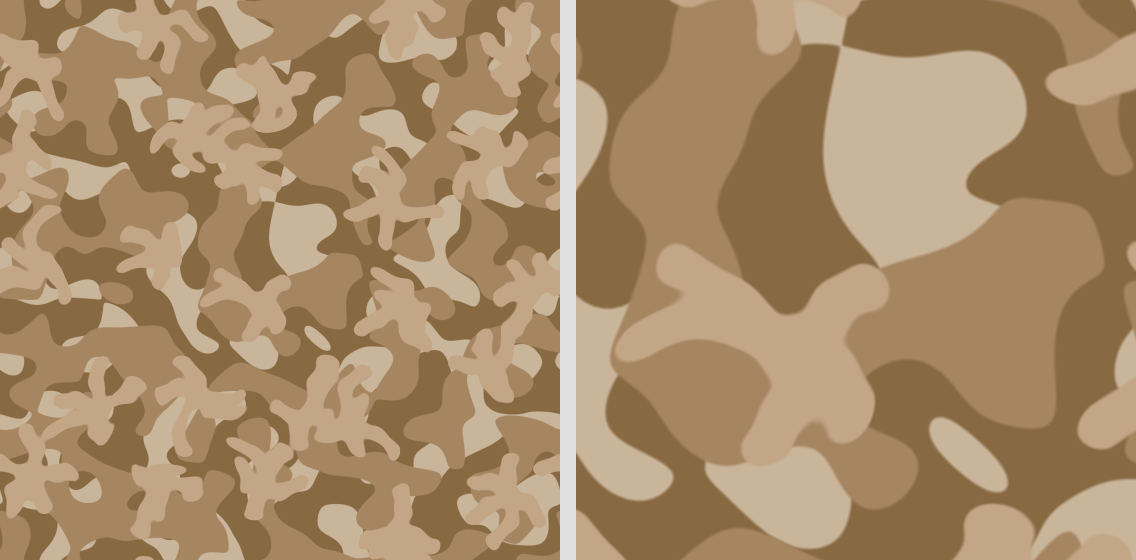
Left, the full canvas; right, a detail of the centre.
A three.js fragment shader for this pattern:

```glsl
// Desert camouflage in four flat tones, tiling in both directions.
// Pale and tan patches are thresholded sums of whole-number waves; on top lie
// sandy, branching blots made of bent arms that are blended smoothly together.

varying vec2 vUv;

const vec3 DARK = vec3(0.53, 0.41, 0.26);
const vec3 PALE = vec3(0.79, 0.71, 0.60);
const vec3 TAN  = vec3(0.65, 0.52, 0.38);
const vec3 SAND = vec3(0.76, 0.65, 0.52);

const float PALE_LEVEL = 0.37;     // thresholds in standard deviations
const float TAN_LEVEL  = 0.09;
const vec2 PALE_COARSE = vec2(4.0, 7.0);   // waves per canvas, min and max
const vec2 PALE_FINE   = vec2(8.0, 12.0);
const vec2 TAN_COARSE  = vec2(4.0, 7.0);
const vec2 TAN_FINE    = vec2(9.0, 13.0);
const vec2 BEND_WAVES  = vec2(5.0, 9.0);
const float BEND = 0.00024;        // strength of the swirl that curves the arms

const float GRID = 5.0;            // blots per side
const float JITTER = 0.7;
const int ARMS = 5;
const float INNER_LENGTH = 0.036;
const float OUTER_LENGTH = 0.031;
const float ARM_RADIUS = 0.0115;
const float TIP_RADIUS = 0.0140;
const float FILLET = 0.014;
const float EDGE = 0.0014;         // half width of the soft edge

const int WAVES = 14;
const float PI = 3.14159;
const float TAU = 6.28318;

vec3 hash3(vec3 p) {
  p = fract(p * vec3(0.1031, 0.1030, 0.0973));
  p += dot(p, p.yxz + 33.33);
  return fract((p.xxy + p.yxx) * p.zyx);
}

vec2 direction(float angle) {
  return vec2(cos(angle), sin(angle));
}

// Periodic noise of unit variance: value in x, gradient in yz
vec3 waveNoise(vec2 p, vec2 band, float seed) {
  vec3 sum = vec3(0.0);
  for (int i = 0; i < WAVES; i++) {
    vec3 h = hash3(vec3(float(i) + 1.0, seed, seed + 7.0));
    float angle = PI * (float(i) + h.x) / float(WAVES);
    vec2 k = floor(direction(angle) * mix(band.x, band.y, h.y) + 0.5);
    float phase = TAU * (dot(k, p) + h.z);
    sum += vec3(cos(phase), -TAU * k * sin(phase));
  }
  return sum * sqrt(2.0 / float(WAVES));
}

// Coverage of the region where the noise exceeds a level
float patchMask(vec3 noise, float level) {
  float dist = (noise.x - level) / max(length(noise.yz), 1.0);
  return smoothstep(-EDGE, EDGE, dist);
}

// Distance to a rounded segment whose radius changes from ra to rb
float limb(vec2 p, vec2 a, vec2 b, float ra, float rb) {
  vec2 ab = b - a;
  float t = clamp(dot(p - a, ab) / dot(ab, ab), 0.0, 1.0);
  return length(p - a - ab * t) - mix(ra, rb, t);
}

float smoothMin(float a, float b) {
  float h = max(FILLET - abs(a - b), 0.0) / FILLET;
  return min(a, b) - h * h * FILLET * 0.25;
}

// Star-like blots on a wrapped, jittered grid
float blotDistance(vec2 p) {
  float dist = 1.0;
  vec2 home = floor(p * GRID);
  for (int y = -1; y <= 1; y++) {
    for (int x = -1; x <= 1; x++) {
      vec2 cell = home + vec2(float(x), float(y));
      vec2 id = mod(cell, GRID) + 1.0;
      vec3 h = hash3(vec3(id, 17.0));
      vec2 q = p - (cell + 0.5 + (h.xy - 0.5) * JITTER) / GRID;
      for (int i = 0; i < ARMS; i++) {
        vec3 r = hash3(vec3(id, 31.0 + float(i)));
        float angle = TAU * (h.z + (float(i) + 0.7 * r.x) / float(ARMS));
        float size = mix(0.6, 1.4, r.y);
        vec2 elbow = direction(angle) * INNER_LENGTH * size;
        vec2 tip = elbow + direction(angle + (r.z - 0.5) * 2.6) * OUTER_LENGTH * size;
        dist = smoothMin(dist, limb(q, vec2(0.0), elbow, ARM_RADIUS, ARM_RADIUS));
        dist = smoothMin(dist, limb(q, elbow, tip, ARM_RADIUS, TIP_RADIUS));
      }
    }
  }
  return dist;
}

void main() {
  vec2 p = vUv;

  // Broad patches: coarse waves place them, fine waves give them lobes
  vec3 pale = 0.8 * waveNoise(p, PALE_COARSE, 3.0) + 0.6 * waveNoise(p, PALE_FINE, 11.0);
  vec3 tan1 = 0.75 * waveNoise(p, TAN_COARSE, 23.0) + 0.66 * waveNoise(p, TAN_FINE, 41.0);

  // Area-preserving swirl that curves the branching blots
  vec3 swirl = waveNoise(p, BEND_WAVES, 57.0);
  float blot = blotDistance(p + BEND * vec2(-swirl.z, swirl.y));

  vec3 color = mix(DARK, PALE, patchMask(pale, PALE_LEVEL));
  color = mix(color, TAN, patchMask(tan1, TAN_LEVEL));
  color = mix(color, SAND, smoothstep(EDGE, -EDGE, blot));
  gl_FragColor = vec4(color, 1.0);
}
```
